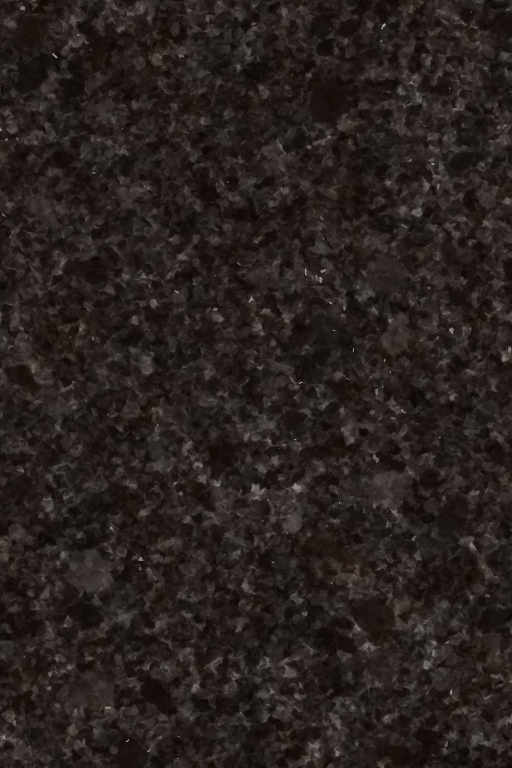
A Shadertoy shader for this texture:

```glsl
// Polished dark brown granite: fine mixed grains, larger flakes and pale specks.

#define MEDIAN_TONE 0.125
#define CONTRAST 0.43
#define WARM_TINT vec3(0.023, -0.006, -0.017)
#define GRAIN_FREQ 100.0
#define FLAKE_FREQ 13.0
#define SPECK_FREQ 120.0
#define SPECK_CHANCE 0.09

vec3 hash3(vec2 p) {
    vec3 q = fract(vec3(p.xyx) * vec3(0.1031, 0.1030, 0.0973));
    q += dot(q, q.yxz + 33.33);
    return fract((q.xxy + q.yzz) * q.zyx);
}

float valueNoise(vec2 p) {
    vec2 i = floor(p), f = fract(p);
    f = f * f * (3.0 - 2.0 * f);
    vec2 e = vec2(0.0, 1.0);
    return mix(mix(hash3(i).x, hash3(i + e.yx).x, f.x),
               mix(hash3(i + e.xy).x, hash3(i + e.yy).x, f.x), f.y) - 0.5;
}

float fbm(vec2 p) {
    return valueNoise(p) + 0.5 * valueNoise(p * 2.1 + 17.3) + 0.25 * valueNoise(p * 4.3 + 41.9);
}

vec2 rotate(vec2 p, float angle) {
    float c = cos(angle), s = sin(angle);
    return vec2(c * p.x + s * p.y, c * p.y - s * p.x);
}

// Stretched Voronoi cells, each with a random tone of unit variance.
float grains(vec2 p, float pixel, float seed) {
    vec2 home = floor(p);
    float near = 9.0, second = 9.0, nearTone = 0.0, secondTone = 0.0;
    for (int k = 0; k < 9; k++) {
        vec2 id = home + vec2(k % 3 - 1, k / 3 - 1);
        vec3 place = hash3(id + seed), look = hash3(id + seed + 71.7);
        float stretch = mix(0.68, 1.0, look.x);
        vec2 r = rotate(id + place.xy - p, (place.z - 0.5) * 2.6);
        float d = length(r * vec2(stretch, 1.0 / stretch));
        float tone = (look.y + look.z - 1.0) * 2.45;
        if (d < near) {
            second = near; secondTone = nearTone;
            near = d; nearTone = tone;
        } else if (d < second) {
            second = d; secondTone = tone;
        }
    }
    float inside = smoothstep(0.0, 0.1 + 1.5 * pixel, second - near);
    return mix(0.5 * (nearTone + secondTone), nearTone, inside);
}

// Sparse chipped crystals laid over the grain tone.
float addFlakes(float tone, vec2 p, float pixel, float chance, float seed) {
    vec2 home = floor(p);
    vec2 ragged = 0.13 * vec2(fbm(p * 5.0 + seed), fbm(p * 5.0 + seed + 33.0));
    for (int k = 0; k < 9; k++) {
        vec2 id = home + vec2(k % 3 - 1, k / 3 - 1);
        vec3 place = hash3(id + seed), look = hash3(id + seed + 19.4);
        if (place.z > chance) continue;
        vec2 size = mix(0.2, 0.42, look.x) * vec2(1.0, mix(0.35, 0.95, look.y));
        vec2 q = p + ragged - id - mix(vec2(0.2), vec2(0.8), place.xy);
        q = abs(rotate(q, look.y * 37.0)) / size;
        float d = max(max(q.x, q.y), 0.74 * (q.x + q.y)) - 1.0;
        float soft = 0.06 + pixel / size.y;
        float cover = 1.0 - smoothstep(-soft, soft, d);
        float level = look.z < 0.6 ? mix(-1.9, -0.7, look.z / 0.6)
                                   : mix(0.2, 1.6, (look.z - 0.6) / 0.4);
        tone = mix(tone, level + 0.32 * tone, 0.88 * cover);
    }
    return tone;
}

// Tiny pale chips, gathered in loose clusters.
float specks(vec2 p, float pixel, float cluster) {
    vec2 home = floor(p);
    float glow = 0.0;
    for (int k = 0; k < 9; k++) {
        vec2 id = home + vec2(k % 3 - 1, k / 3 - 1);
        vec3 place = hash3(id + 207.0), look = hash3(id + 311.0);
        if (place.z > SPECK_CHANCE * cluster) continue;
        vec2 q = rotate(p - id - place.xy, look.x * 6.28);
        float d = length(q * vec2(1.0, mix(1.0, 1.8, look.y)));
        float radius = mix(0.18, 0.48, look.z * look.z);
        glow = max(glow, (1.0 - smoothstep(radius - 0.6 * pixel, radius + 0.6 * pixel, d))
                         * mix(0.5, 1.0, look.y));
    }
    return glow;
}

void mainImage(out vec4 fragColor, in vec2 fragCoord) {
    float pixel = 1.0 / iResolution.y;
    vec2 p = fragCoord * pixel;

    // Ragged grain borders
    vec2 warped = p + 0.005 * vec2(fbm(p * 130.0), fbm(p * 130.0 + 57.0));

    // Grain tone from coarse to fine
    float tone = 0.75 * grains(warped * GRAIN_FREQ, pixel * GRAIN_FREQ, 3.0);
    tone += 0.55 * grains(warped * GRAIN_FREQ * 2.0, pixel * GRAIN_FREQ * 2.0, 101.0);
    tone += 0.42 * grains(warped * GRAIN_FREQ * 0.42, pixel * GRAIN_FREQ * 0.42, 211.0);
    tone += 0.55 * fbm(p * 7.0 + 5.0) + 0.5 * valueNoise(p * 330.0);

    // Flakes in two sizes, then specks
    tone = addFlakes(tone, p * FLAKE_FREQ * 2.1, pixel * FLAKE_FREQ * 2.1, 0.24, 47.0);
    tone = addFlakes(tone, p * FLAKE_FREQ, pixel * FLAKE_FREQ, 0.3, 131.0);
    float cluster = smoothstep(0.05, 0.6, fbm(p * 16.0 + 83.0));
    tone = mix(tone, 3.6, specks(warped * SPECK_FREQ, pixel * SPECK_FREQ, cluster + 0.05));

    // Skewed brightness and warm stone tint
    float light = MEDIAN_TONE * exp(CONTRAST * min(tone, 3.7));
    vec3 tint = WARM_TINT * (1.0 + 0.7 * fbm(p * 24.0 + 9.0));
    fragColor = vec4(clamp(light + tint, 0.0, 1.0), 1.0);
}
```
